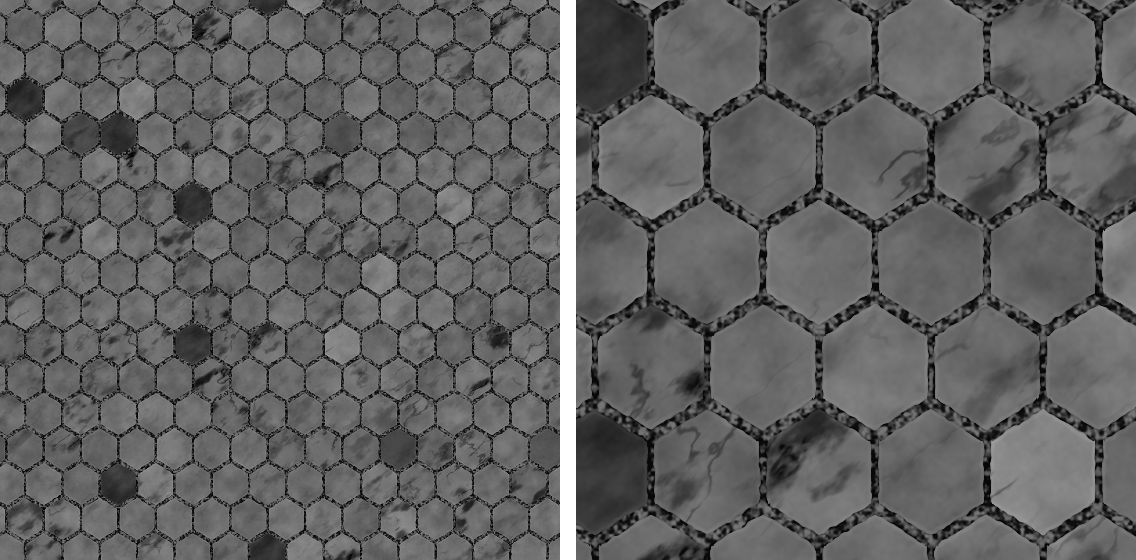
Left, the full canvas; right, a detail of the centre.
Reproduce this pattern procedurally as a Shadertoy shader.

```glsl
const vec2 LATTICE = vec2(1.0, 1.7320508);

float hash(vec2 p) {
    return fract(sin(dot(p, vec2(127.1, 311.7))) * 43758.5453);
}

float noise(vec2 p) {
    vec2 i = floor(p), f = fract(p);
    f = f * f * (3.0 - 2.0 * f);
    return mix(mix(hash(i), hash(i + vec2(1, 0)), f.x),
               mix(hash(i + vec2(0, 1)), hash(i + vec2(1, 1)), f.x), f.y);
}

float fbm(vec2 p) {
    float sum = 0.0, amp = 0.52;
    for (int i = 0; i < 5; i++) {
        sum += amp * noise(p);
        p = mat2(1.6, 1.2, -1.2, 1.6) * p + 7.3;
        amp *= 0.5;
    }
    return sum;
}

// Nearest centre of two interleaved rectangular lattices
vec2 hexCell(vec2 p) {
    vec2 a = floor(p / LATTICE + 0.5);
    vec2 b = floor(p / LATTICE) + 0.5;
    vec2 da = p - a * LATTICE, db = p - b * LATTICE;
    return dot(da, da) < dot(db, db) ? a : b;
}

float marble(vec2 local, vec2 id) {
    float tone = hash(id + 3.7), veining = hash(id + 11.3);
    vec2 seed = 40.0 * vec2(hash(id + 5.1), hash(id + 23.9));
    float dark = smoothstep(0.945, 0.965, hash(id + 31.7));
    float pale = smoothstep(0.93, 0.96, hash(id + 47.2));

    // Clouds stretched along the rising diagonal
    vec2 grain = vec2(dot(local, vec2(0.8, 0.6)) * 1.9,
                      dot(local, vec2(-0.6, 0.8)) * 3.8) + seed;
    float cloud = fbm(grain);
    float shade = 0.435 + 0.09 * (tone - 0.5) + 0.05 * pale;
    shade += 0.17 * (fbm(local * 3.0 + seed.yx) - 0.5);
    shade -= 0.05 * smoothstep(0.78, 0.95, tone);

    // Smoky blotches and thin veins
    float strength = 0.12 + 0.88 * pow(veining, 3.0);
    shade -= 0.34 * strength * smoothstep(0.52, 0.78, cloud);
    float ridge = abs(fbm(grain * 0.8 + 13.0) - 0.5);
    float patches = smoothstep(0.4, 0.7, noise(local * 3.0 + seed + 9.0));
    shade -= 0.22 * strength * patches * smoothstep(0.05, 0.0, ridge);

    // Occasional nearly black stone
    shade = mix(shade, 0.19 + 0.25 * (cloud - 0.5), dark);
    return shade + 0.02 * (noise(local * 24.0 + seed) - 0.5);
}

void mainImage(out vec4 fragColor, in vec2 fragCoord) {
    vec2 uv = fragCoord / iResolution.xy;
    vec2 p = (uv * vec2(15.0, 16.0) - 0.17) * vec2(1.0, 0.8660254);
    float pixel = 15.0 / iResolution.x;

    vec2 cell = hexCell(p);
    vec2 local = p - cell * LATTICE;
    vec2 id = mod(cell, vec2(15.0, 8.0));

    // Distance inward from the hexagon border; upright joints are narrower
    vec2 h = abs(local);
    float slant = dot(h, vec2(0.5, 0.8660254));
    float edge = 0.5 - max(h.x + 0.014, slant + 0.0) + 0.014 * step(slant, h.x);
    float jointWidth = mix(0.046, 0.03, smoothstep(-0.02, 0.02, h.x - slant));
    float corner = 0.018 * smoothstep(0.5, 0.57, length(local));
    float ragged = 0.022 * (noise(p * 19.0) - 0.5);
    float inside = edge - jointWidth - corner + ragged;

    // Stone face with a worn pale rim
    float stone = marble(local, id);
    float rim = smoothstep(0.0, 0.012, inside) * smoothstep(0.045, 0.015, inside);
    stone += 0.045 * rim * (0.4 + 0.9 * noise(p * 5.0));

    // Gritty mortar, darkest beside the stones
    float grit = 0.65 * noise(p * 27.0) + 0.35 * noise(p * 43.0 + 5.0);
    float mortar = mix(0.05, 0.46, smoothstep(0.2, 0.8, grit));
    mortar -= 0.08 * smoothstep(-0.025, 0.0, inside);
    mortar -= 0.07 * smoothstep(-0.02, 0.02, h.x - slant);

    float face = smoothstep(-0.5 * pixel, 0.5 * pixel, inside);
    fragColor = vec4(vec3(clamp(mix(mortar, stone, face), 0.03, 0.6)), 1.0);
}
```
